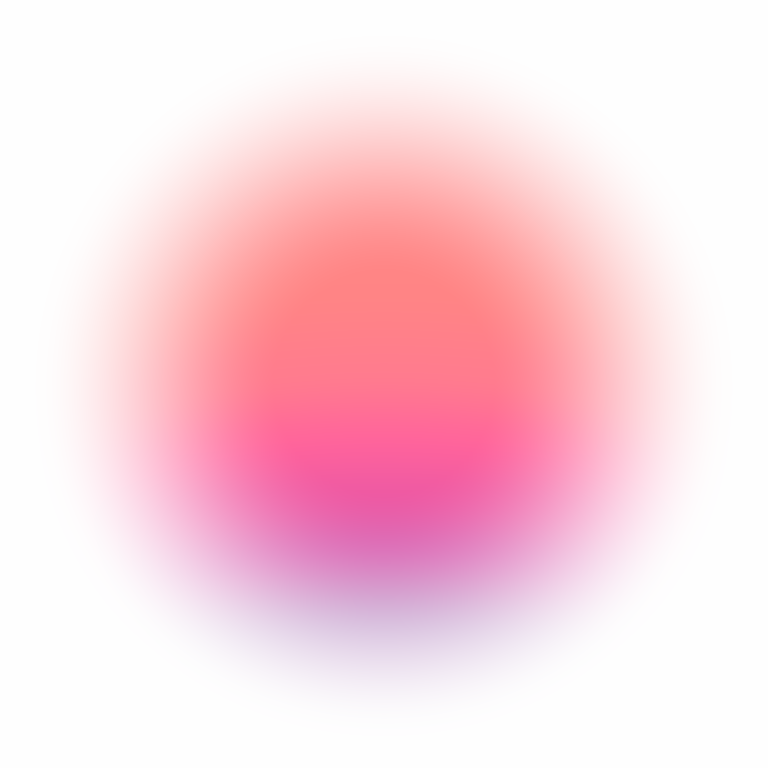
A Shadertoy shader for this background:

```glsl
// Vertical colour ramp of the orb, from violet base to coral top
vec3 orbColor(float height) {
    vec3 color = vec3(0.63, 0.40, 0.69);
    color = mix(color, vec3(0.83, 0.33, 0.67), smoothstep(0.17, 0.29, height));
    color = mix(color, vec3(0.93, 0.35, 0.64), smoothstep(0.27, 0.36, height));
    color = mix(color, vec3(1.00, 0.39, 0.61), smoothstep(0.34, 0.44, height));
    color = mix(color, vec3(1.00, 0.48, 0.56), smoothstep(0.41, 0.52, height));
    return mix(color, vec3(1.00, 0.52, 0.52), smoothstep(0.48, 0.64, height));
}

void mainImage(out vec4 fragColor, in vec2 fragCoord) {
    // Square coordinates centred on the canvas
    vec2 p = (fragCoord - 0.5 * iResolution.xy) / min(iResolution.x, iResolution.y);

    // Soft disc with a faint outer halo
    float radius = length(p);
    float glow = smoothstep(0.455, 0.12, radius);
    float halo = 0.015 * smoothstep(0.50, 0.36, radius);
    float coverage = min(glow + halo, 1.0);

    // Colour bands sag toward the sides
    float height = p.y + 0.5 + 0.4 * p.x * p.x;

    vec3 paper = vec3(0.996);
    fragColor = vec4(mix(paper, orbColor(height), coverage), 1.0);
}
```
